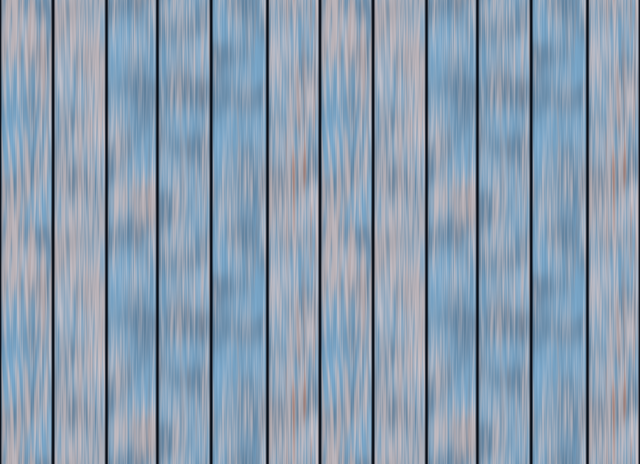
Write a Shadertoy shader that draws this texture.

```glsl
// Weathered blue planks: a tile of six upright boards, laid two across and two up.
// Stretched gradient noise, wrapped in height, wears the paint to pale wood in streaks;
// one board shows lens-shaped growth rings, and dark gaps part the boards.

const float TAU = 6.2831853;
const vec2 TILES = vec2(2.0);
const int BOARDS = 6;

const vec3 PAINT = vec3(0.455, 0.625, 0.755);
const vec3 DEEP_PAINT = vec3(0.41, 0.55, 0.67);
const vec3 BARE_WOOD = vec3(0.725, 0.695, 0.715);
const vec3 RUST = vec3(0.66, 0.50, 0.46);
const vec3 GAP = vec3(0.02, 0.04, 0.075);

// Per board: left edge, share of worn paint, strength of rings
const float EDGE[7] = float[7](0.0, 0.166, 0.333, 0.492, 0.660, 0.836, 1.0);
const float WEAR[6] = float[6](0.50, 0.64, 0.36, 0.34, 0.28, 0.60);
const float RINGS[6] = float[6](0.26, 0.03, 0.04, 0.06, 0.03, 0.05);

float hash(vec3 p) {
    p = fract(p * vec3(0.1031, 0.1030, 0.0973));
    p += dot(p, p.yzx + 33.33);
    return fract((p.x + p.y) * p.z);
}

vec2 gradient(vec2 cell, float rows, float seed) {
    float angle = TAU * hash(vec3(cell.x, mod(cell.y, rows), seed) + 7.0);
    return vec2(cos(angle), sin(angle));
}

// Gradient noise that repeats after a whole number of rows
float noise(vec2 p, float rows, float seed) {
    vec2 c = floor(p), f = p - c;
    vec2 u = f * f * f * (f * (f * 6.0 - 15.0) + 10.0);
    vec2 e = vec2(0.0, 1.0);
    float a = dot(gradient(c, rows, seed), f);
    float b = dot(gradient(c + e.yx, rows, seed), f - e.yx);
    float d = dot(gradient(c + e.xy, rows, seed), f - e.xy);
    float g = dot(gradient(c + e.yy, rows, seed), f - e.yy);
    return mix(mix(a, b, u.x), mix(d, g, u.x), u.y);
}

// Long fibres; a gentle stagger keeps their ends from lining up
float fibres(vec2 p, vec2 count, float seed) {
    float stagger = 0.6 * sin(9.0 * p.x + seed);
    return noise(p * count + vec2(0.0, stagger + seed * 0.37), count.y, seed);
}

// Growth rings around a tall lens
float growthRings(vec2 p, vec2 centre, float wobble) {
    float x = p.x - centre.x;
    float field = sqrt(x * x + 0.002) - 0.07 * cos(TAU * (p.y - centre.y));
    return sin(TAU * 7.0 * field + 2.0 * wobble);
}

// Soft spot that wraps in height
float patchAt(float y, float centre, float tightness) {
    return exp(tightness * (cos(TAU * (y - centre)) - 1.0));
}

vec3 boardColor(vec2 p, int board) {
    float seed = float(board) * 11.0 + 3.0;
    float coarse = fibres(p, vec2(8.0, 2.0), seed);
    float medium = fibres(p, vec2(17.0, 3.0), seed + 1.0);
    float fine = fibres(p, vec2(34.0, 5.0), seed + 2.0);
    float blotch = noise(p * vec2(1.7, 3.0), 3.0, seed + 3.0);
    float cloud = noise(p * vec2(1.3, 5.0) + 0.4, 5.0, seed + 4.0);

    // Worn paint follows the fibres, rings and broad blotches
    float grain = 0.42 * coarse + 0.42 * medium + 0.36 * fine;
    float rings = RINGS[board] * growthRings(p, vec2(0.6, 0.75), blotch + coarse);
    float wear = WEAR[board] - 0.5 + 0.55 * blotch + grain + rings;
    if (board == 2) wear += 0.38 * patchAt(p.y, 0.14, 5.0) - 0.08;
    wear += 0.2 * smoothstep(0.7, 1.0, p.x) * hash(vec3(seed));
    float bare = smoothstep(-0.55, 0.56, wear);

    vec3 paint = mix(PAINT, DEEP_PAINT, smoothstep(-0.2, 0.45, cloud));
    vec3 color = mix(paint, BARE_WOOD, bare);

    // Rusty threads, strongest on the last board
    float threads = smoothstep(0.10, 0.42, fibres(p, vec2(15.0, 3.0), seed + 5.0));
    float rusty = board == 5 ? 0.6 * (0.35 + patchAt(p.y, 0.25, 2.0)) : 0.15;
    color = mix(color, RUST, threads * rusty * smoothstep(0.2, 0.5, p.x));

    return color * (1.0 + 0.09 * fine + 0.06 * medium - 0.10 * cloud);
}

void mainImage(out vec4 fragColor, in vec2 fragCoord) {
    vec2 tile = fract(fragCoord / iResolution.xy * TILES);

    // Find the board and the place on it
    int board = 0;
    for (int i = 1; i < BOARDS; i++) board += int(step(EDGE[i], tile.x));
    float left = EDGE[board], right = EDGE[board + 1];
    vec2 p = vec2((tile.x - left) / (right - left), tile.y);
    vec3 color = boardColor(p, board);

    // Rounded rims: a pale line on the right, shade on both sides
    float count = float(BOARDS);
    float toLeft = (tile.x - left) * count, toRight = (right - tile.x) * count;
    float toGap = min(toLeft, toRight);
    float rim = smoothstep(0.03, 0.05, toRight) * smoothstep(0.09, 0.055, toRight);
    color += 0.09 * rim * hash(vec3(float(board), 5.0, 2.0));
    color *= mix(0.9, 1.0, smoothstep(0.02, 0.10, toGap));

    // Dark gap with a soft edge, never thinner than a pixel
    float soft = max(0.042, TILES.x * count / iResolution.x);
    color = mix(GAP, color, smoothstep(0.003, 0.003 + soft, toGap));
    fragColor = vec4(color, 1.0);
}
```
